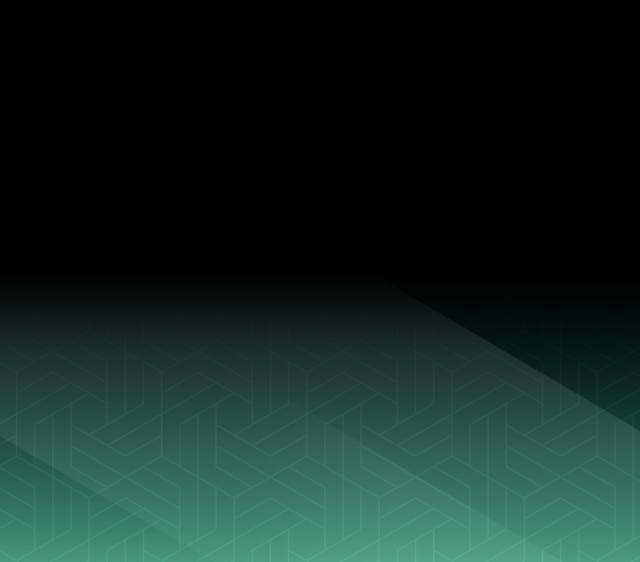
Reproduce this background procedurally as a Shadertoy shader.

```glsl
// Green glow rising into black, crossed by slanted light bands and a faint pinwheel hexagon lattice.

const float STRIPE = 0.03227;               // spacing of lattice lines, in canvas heights
const vec2  LATTICE_ORIGIN = vec2(0.1585, 0.2630);
const float GLOW_TOP = 0.535;               // height where the glow dies out
const float BAND_SLOPE = 0.588;

float segmentDistance(vec2 p, vec2 a, vec2 b) {
    vec2 ab = b - a;
    return length(p - a - ab * clamp(dot(p - a, ab) / dot(ab, ab), 0.0, 1.0));
}

vec2 rotate(vec2 p, float angle) {
    float c = cos(angle), s = sin(angle);
    return vec2(c * p.x - s * p.y, s * p.x + c * p.y);
}

// Offset from the centre of the nearest pointy-topped hexagon of the given width
vec2 hexCell(vec2 p, float width) {
    vec2 size = width * vec2(1.0, sqrt(3.0));
    vec2 a = mod(p + 0.5 * size, size) - 0.5 * size;
    vec2 b = mod(p, size) - 0.5 * size;
    return dot(a, a) < dot(b, b) ? a : b;
}

// Distance to the hexagon rim and its six sets of three interlocking stripes
float latticeDistance(vec2 p) {
    vec2 cell = hexCell(p / STRIPE, 8.0);
    float unit = 2.0 / sqrt(3.0);
    float nearest = 100.0;
    for (int sector = 0; sector < 6; sector++) {
        vec2 q = rotate(cell, float(sector) * radians(60.0));
        nearest = min(nearest, abs(4.0 - q.x));
        for (int k = 1; k <= 3; k++) {
            float offset = float(k);
            float inner = 0.5 * (offset - 2.0) * unit;
            float outer = (3.0 - 0.5 * abs(offset - 2.0)) * unit;
            nearest = min(nearest, segmentDistance(q, vec2(-offset, -inner), vec2(-offset, -outer)));
        }
    }
    return nearest * STRIPE;
}

// Antialiased mask of the area below a slanted edge
float belowEdge(vec2 p, float intercept, float pixel) {
    float d = (p.y + BAND_SLOPE * p.x - intercept) / sqrt(1.0 + BAND_SLOPE * BAND_SLOPE);
    return 1.0 - smoothstep(-pixel, pixel, d);
}

void mainImage(out vec4 fragColor, in vec2 fragCoord) {
    vec2 p = fragCoord / iResolution.y;
    float pixel = 1.0 / iResolution.y;

    // Vertical green glow
    float glow = clamp(1.0 - p.y / GLOW_TOP, 0.0, 1.0);
    vec3 color = vec3(0.27, 0.58, 0.475) * pow(vec3(glow), vec3(2.0, 1.45, 1.45));

    // Pale slanted bands
    float upper = belowEdge(p, 0.903, pixel);
    float middle = belowEdge(p, 0.590, pixel);
    float lower = belowEdge(p, 0.2237, pixel);
    float haze = mix(0.03, 0.085, smoothstep(0.0, 0.25, p.y))
               * (1.0 - smoothstep(0.36, GLOW_TOP, p.y));
    float ridge = 0.028 * middle * (1.0 - lower) * smoothstep(0.40, 0.72, p.x);
    color += haze * upper * mix(1.0, 0.4, lower) + ridge;

    // Faint lattice lines
    float halfWidth = 0.0008;
    float line = 1.0 - smoothstep(halfWidth - 0.5 * pixel, halfWidth + pixel, latticeDistance(p - LATTICE_ORIGIN));
    float lineFade = 1.0 - smoothstep(0.22, 0.50, p.y);
    color += vec3(0.028, 0.046, 0.038) * line * lineFade;

    // Near-black floor
    color = max(color, vec3(0.0, 0.002, 0.0));
    fragColor = vec4(color, 1.0);
}
```
